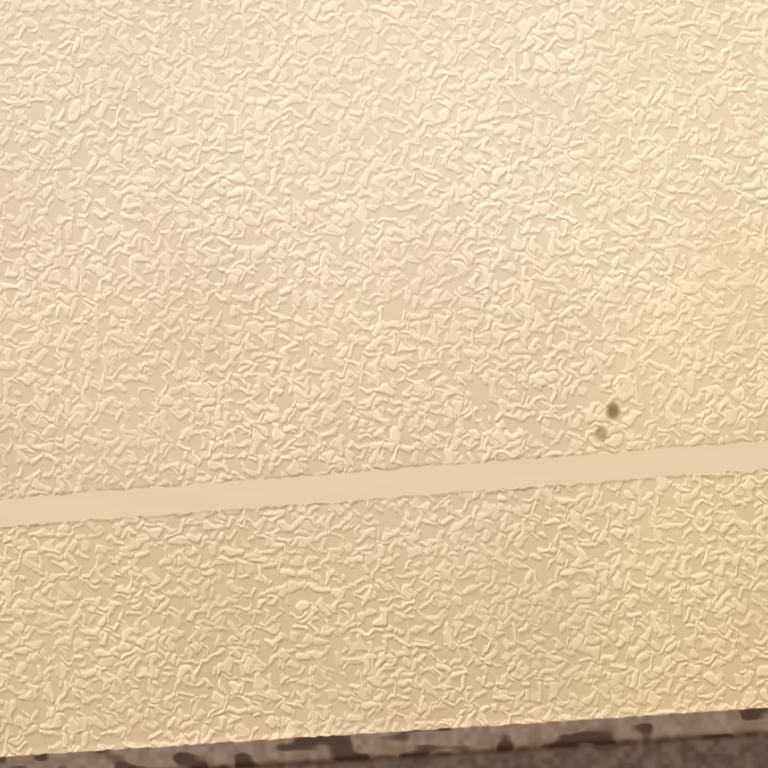
Give the GLSL for this texture, as a WebGL 2 fragment shader.

```glsl
#version 300 es
precision highp float;
// Stippled cream plaster crossed by a smooth sloping band, above a dark ledge.
// Raised flakes are randomly turned capsules in a cellular grid, shaded by
// comparing the relief with a shifted copy of itself.

uniform vec2 u_resolution;
out vec4 fragColor;

// Layout: lines are (height at left edge, slope)
const vec2 BAND_LINE = vec2(0.332, 0.0755);
const float BAND_HALF = 0.0178;
const vec2 LEDGE_LINE = vec2(0.0145, 0.0635);
const float LEDGE_LIP = 0.032;
const vec2 SPOT_A = vec2(0.798, 0.465);
const vec2 SPOT_B = vec2(0.783, 0.436);

// Relief
const float FLAKE_CELLS = 58.0;
const float FLAKE_DENSITY = 0.8;
const vec2 LIGHT_SHIFT = vec2(-0.0012, 0.0034);

// Colours
const vec3 PLASTER_LOW = vec3(0.840, 0.725, 0.580);
const vec3 PLASTER_HIGH = vec3(0.915, 0.835, 0.712);
const vec3 FLAKE_TINT = vec3(0.066, 0.070, 0.072);
const vec3 SHADE_TINT = vec3(0.115, 0.122, 0.120);
const vec3 BAND_COLOR = vec3(0.908, 0.808, 0.670);
const vec3 LIP_COLOR = vec3(0.550, 0.455, 0.390);
const vec3 LEDGE_COLOR = vec3(0.405, 0.330, 0.280);
const vec3 GRIME_COLOR = vec3(0.250, 0.180, 0.145);
const vec3 SPOT_COLOR = vec3(0.530, 0.425, 0.270);

vec3 hash3(vec2 p) {
    vec3 q = fract(vec3(p.xyx) * vec3(0.1031, 0.1030, 0.0973));
    q += dot(q, q.yxz + 33.33);
    return fract((q.xxy + q.yzz) * q.zyx);
}

float noise(vec2 p) {
    vec2 i = floor(p), f = fract(p);
    f = f * f * (3.0 - 2.0 * f);
    float low = mix(hash3(i).x, hash3(i + vec2(1, 0)).x, f.x);
    float high = mix(hash3(i + vec2(0, 1)).x, hash3(i + vec2(1, 1)).x, f.x);
    return mix(low, high, f.y);
}

// Height of one layer of capsule flakes, 0 to 1
float flakeLayer(vec2 p) {
    vec2 cell = floor(p);
    float height = 0.0;
    for (int y = -1; y <= 1; y++) {
        for (int x = -1; x <= 1; x++) {
            vec2 id = cell + vec2(x, y);
            vec3 place = hash3(id + 17.0);
            vec3 form = hash3(id + 91.0);
            if (place.z > FLAKE_DENSITY) continue;
            vec2 d = p - id - 0.15 - 0.7 * place.xy;
            float angle = 0.8 + 2.6 * (form.x - 0.5);
            vec2 axis = vec2(cos(angle), sin(angle));
            float halfLength = 0.08 + 0.42 * form.y;
            d -= axis * clamp(dot(d, axis), -halfLength, halfLength);
            float radius = 0.13 + 0.13 * form.z;
            float flake = 1.0 - smoothstep(radius - 0.12, radius + 0.12, length(d));
            height = max(height, flake * (0.6 + 0.4 * place.x));
        }
    }
    return height;
}

float relief(vec2 p) {
    vec2 warp = vec2(noise(p * 90.0), noise(p * 90.0 + 40.0)) - 0.5;
    vec2 q = p * FLAKE_CELLS + warp * 0.65;
    float fine = flakeLayer(mat2(0.8, 0.6, -0.6, 0.8) * q * 1.35 + 200.0);
    return max(flakeLayer(q + 30.0), 0.75 * fine);
}

float spot(vec2 p, vec2 center, float radius) {
    vec2 d = (p - center) * vec2(1.0, 0.8);
    return 1.0 - smoothstep(radius * 0.4, radius * 1.3, length(d));
}

void main() {
    vec2 uv = gl_FragCoord.xy / u_resolution;
    float pixel = 1.0 / min(u_resolution.x, u_resolution.y);
    float soft = max(0.0016, pixel);

    // Broad lighting: brightest toward the top centre, yellower at the right
    float glow = smoothstep(0.0, 0.95, uv.y + 0.10 * (uv.x - 0.5));
    vec3 color = mix(PLASTER_LOW, PLASTER_HIGH, glow);
    vec2 hot = (uv - vec2(0.58, 0.96)) * vec2(1.4, 1.0);
    color += vec3(0.022, 0.020, 0.018) * exp(-5.0 * dot(hot, hot));
    color += vec3(0.012, 0.004, -0.030) * smoothstep(0.6, 1.0, uv.x) * (1.0 - 0.5 * uv.y);
    color += 0.030 * (noise(uv * 7.0) - 0.5) + 0.018 * (noise(uv * 150.0) - 0.5);

    // Flakes with lit upper sides and shadows beneath
    float height = relief(uv);
    float slope = height - relief(uv + LIGHT_SHIFT);
    float patchy = 0.72 + 0.5 * noise(uv * 14.0 + 5.0);
    float contrast = patchy * mix(1.1, 0.85, uv.y);
    color += contrast * (FLAKE_TINT * height + SHADE_TINT * slope);

    // Small stains
    float stain = max(spot(uv, SPOT_A, 0.0095), 0.65 * spot(uv, SPOT_B, 0.0085));
    color = mix(color, SPOT_COLOR, stain * 0.85);

    // Smooth band with slightly ragged, shadowed edges
    float bandOffset = uv.y - BAND_LINE.x - BAND_LINE.y * uv.x;
    float ragged = 0.0035 * (noise(uv * 110.0) - 0.5);
    float bandEdge = abs(bandOffset) - BAND_HALF + ragged;
    color -= 0.075 * exp(-pow((bandEdge - 0.002) / 0.0022, 2.0));
    vec3 band = BAND_COLOR + 0.014 * (noise(uv * vec2(16.0, 40.0)) - 0.5);
    color = mix(band, color, smoothstep(-soft, soft, bandEdge));

    // Ledge: pale rim, mottled lip, darker face below
    float ledge = uv.y - LEDGE_LINE.x - LEDGE_LINE.y * uv.x;
    color += 0.055 * exp(-pow((ledge - 0.004) / 0.004, 2.0));
    float grain = noise(uv * 120.0) - 0.5;
    float grime = noise(uv * vec2(38.0, 75.0) + 9.0);
    float face = 1.0 - smoothstep(-0.004, 0.004, ledge + LEDGE_LIP + 0.008 * (grime - 0.5));
    vec3 stone = mix(LIP_COLOR, LEDGE_COLOR, face) + 0.09 * grain;
    float dirt = smoothstep(0.58, 0.82, grime) * (1.0 - 0.7 * face);
    stone = mix(stone, GRIME_COLOR, 0.75 * dirt);
    stone -= 0.10 * exp(-pow((ledge + LEDGE_LIP) / 0.005, 2.0));
    color = mix(stone, color, smoothstep(-soft, soft, ledge + 0.002 * grain));

    fragColor = vec4(clamp(color, 0.0, 1.0), 1.0);
}
```
